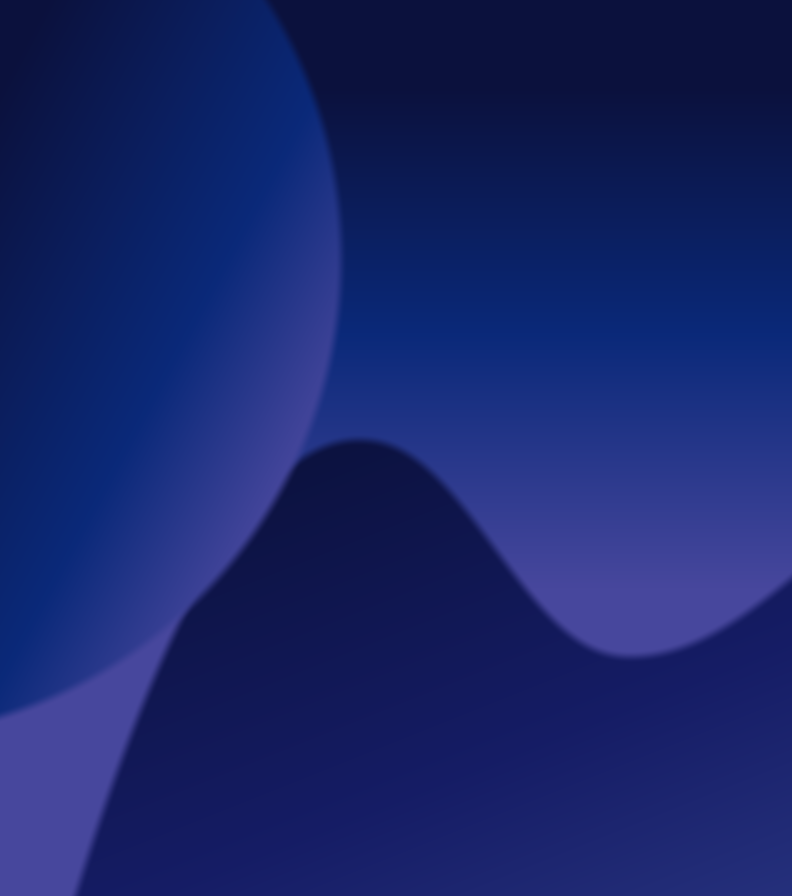
A Shadertoy shader for this background:

```glsl
// A night-blue backdrop: a vertical sky gradient, a rolling hill in front of it,
// and a large shaded disc entering from the upper left over both.
// Each layer is a three-stop gradient masked by a soft-edged shape.

const vec3 NIGHT  = vec3(0.043, 0.067, 0.240);
const vec3 BLUE   = vec3(0.040, 0.160, 0.475);
const vec3 VIOLET = vec3(0.280, 0.278, 0.615);
const vec3 INDIGO = vec3(0.082, 0.110, 0.395);
const vec3 HAZE   = vec3(0.145, 0.188, 0.485);

// Blend a to b to c, with the stops at the three positions in s
vec3 gradient(float t, vec3 s, vec3 a, vec3 b, vec3 c) {
    vec3 lower = mix(a, b, clamp((t - s.x) / (s.y - s.x), 0.0, 1.0));
    return mix(lower, c, clamp((t - s.y) / (s.z - s.y), 0.0, 1.0));
}

// Soft coverage of a shape, with d negative inside
float cover(float d) {
    return 1.0 - smoothstep(-0.007, 0.007, d);
}

// Height of the hill: a crest, a valley, then a gentle rise
float hillHeight(float x) {
    const vec2 crest = vec2(0.400, 0.509), valley = vec2(0.703, 0.267);
    if (x < crest.x) return crest.y - 5.1 * (x - crest.x) * (x - crest.x);
    if (x > valley.x) return valley.y + 0.112 * (1.0 - cos(7.54 * (x - valley.x)));
    float t = (x - crest.x) / (valley.x - crest.x);
    float soft = t * t * (3.0 - 2.0 * t);
    float steep = t * t * t * (t * (6.0 * t - 15.0) + 10.0);
    return mix(crest.y, valley.y, 0.5 * (soft + steep));
}

void mainImage(out vec4 fragColor, in vec2 fragCoord) {
    // Height runs from 0 to 1; the width follows the aspect of 452 by 512
    vec2 p = fragCoord / iResolution.xy * vec2(452.0 / 512.0, 1.0);
    float depth = 1.0 - p.y;

    // Sky
    vec3 color = gradient(depth, vec3(0.10, 0.375, 0.66), NIGHT, BLUE, VIOLET);

    // Hill, lit towards the lower right; the slope turns height into distance
    float slope = (hillHeight(p.x + 0.002) - hillHeight(p.x - 0.002)) / 0.004;
    float hillDistance = (p.y - hillHeight(p.x)) / sqrt(1.0 + slope * slope);
    vec3 hill = gradient(dot(vec2(p.x, depth), vec2(0.371, 0.928)),
                         vec3(0.58, 0.99, 1.257), NIGHT, INDIGO, HAZE);
    color = mix(color, hill, cover(hillDistance));

    // Disc, shaded across its lower right rim
    vec2 q = p - vec2(-0.1556, 0.7129);
    vec3 disc = gradient(dot(q, vec2(0.880, -0.474)),
                         vec3(0.05, 0.362, 0.545), NIGHT, BLUE, VIOLET);
    color = mix(color, disc, cover(length(q) - 0.5358));

    fragColor = vec4(color, 1.0);
}
```
